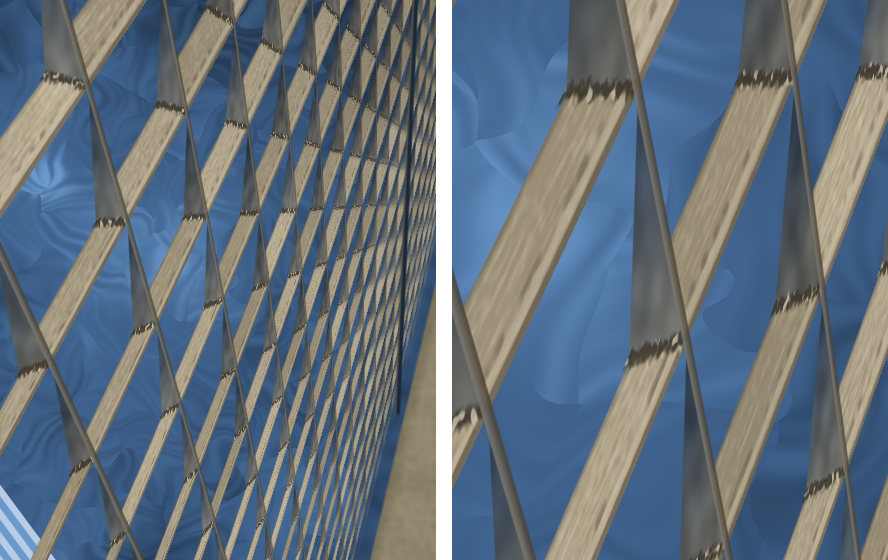
Left, the full canvas; right, a detail of the centre.
This pattern is drawn by a WebGL 2 fragment shader. Its source:

```glsl
#version 300 es
precision highp float;
// A deep metal lattice seen at a slant in front of blue galvanised sheet.
// A projective map turns the canvas into lattice units; each cell holds a
// tan bar, a shaded blade triangle and an opening onto the sheet.

uniform vec2 u_resolution;
out vec4 outColor;

// Lattice (blade index, bar index, 1) to canvas, in units of canvas height
const mat3 LATTICE_TO_CANVAS = mat3(
    0.1475, 0.2945, 0.1238,
    0.0918, -0.1242, 0.1380,
    0.2279, 0.6029, 1.0);

const vec3 BAR_TAN = vec3(0.64, 0.59, 0.49);
const vec3 BAR_PALE = vec3(0.78, 0.74, 0.64);
const vec3 SEAM_BROWN = vec3(0.35, 0.31, 0.25);
const vec3 BLADE_GREY = vec3(0.43, 0.42, 0.39);
const vec3 BLADE_SHADE = vec3(0.20, 0.25, 0.31);
const vec3 SHEET_DARK = vec3(0.13, 0.21, 0.31);
const vec3 SHEET_BLUE = vec3(0.25, 0.39, 0.56);
const vec3 SHEET_PALE = vec3(0.42, 0.60, 0.80);
const vec3 SLAB_TAN = vec3(0.58, 0.54, 0.44);

const float BLADE_WIDTH = 0.048;  // lattice units
const float RIM_WIDTH = 0.035;    // lattice units
const float DEPTH = 0.29;         // bar depth at the lattice origin
const float DEPTH_GAIN = 0.075;   // extra depth per blade
const float DEPTH_MAX = 0.76;
const float SPANGLE_SCALE = 9.0;  // crystals per canvas height

float hash(vec2 p) {
    vec3 q = fract(p.xyx * vec3(0.1031, 0.1030, 0.0973));
    q += dot(q, q.yzx + 33.33);
    return fract((q.x + q.y) * q.z);
}

vec2 gradientAt(vec2 cell) {
    float angle = 6.2832 * hash(cell);
    return vec2(cos(angle), sin(angle));
}

// Gradient noise, about -0.7 to 0.7
float noise(vec2 p) {
    vec2 i = floor(p), f = p - i, s = f * f * (3.0 - 2.0 * f), e = vec2(1, 0);
    return mix(
        mix(dot(gradientAt(i), f), dot(gradientAt(i + e), f - e), s.x),
        mix(dot(gradientAt(i + e.yx), f - e.yx), dot(gradientAt(i + 1.0), f - 1.0), s.x), s.y);
}

float cover(float d, float soft) { return smoothstep(-soft, soft, d); }

float glow(vec2 p, vec2 centre, vec2 size) {
    vec2 d = (p - centre) / size;
    return exp(-dot(d, d));
}

// Sheet with crystal facets, each streaked in its own direction
vec3 sheet(vec2 p) {
    vec2 q = p * SPANGLE_SCALE + 0.5 * vec2(noise(p * 14.0), noise(p * 14.0 + 31.0));
    vec2 base = floor(q), facet = base;
    float nearest = 9.0;
    for (int y = -1; y <= 1; y++)
    for (int x = -1; x <= 1; x++) {
        vec2 cell = base + vec2(x, y);
        vec2 d = q - cell - vec2(hash(cell), hash(cell + 57.0));
        if (dot(d, d) < nearest) { nearest = dot(d, d); facet = cell; }
    }
    vec2 along = gradientAt(facet + 13.0);
    vec2 streakUv = vec2(dot(q, along), dot(q, vec2(-along.y, along.x)));
    float streak = noise(streakUv * vec2(1.2, 7.0) + facet * 5.0);
    float light = 0.36 + 0.16 * (hash(facet + 3.0) - 0.5) + 0.20 * streak + 0.22 * noise(p * 5.0);
    light += 0.24 * glow(p, vec2(0.20, 0.56), vec2(0.28, 0.20));
    light += 0.40 * glow(p, vec2(0.08, 0.68), vec2(0.05, 0.04)) * (0.7 + streak);
    light -= 0.14 * smoothstep(0.75, 1.0, p.y);
    vec3 color = mix(SHEET_DARK, SHEET_BLUE, smoothstep(0.0, 0.5, light));
    return mix(color, SHEET_PALE, smoothstep(0.45, 0.95, light));
}

// One lattice cell; corner.x runs left from its blade, corner.y up from its bar
vec3 lattice(vec2 uv, vec3 behind, vec2 p) {
    vec2 node = ceil(uv), corner = node - uv, soft = fwidth(uv) * 0.85;
    float a = corner.x, b = corner.y;
    float depth = clamp(DEPTH + DEPTH_GAIN * node.x - 0.015 * node.y, 0.18, DEPTH_MAX);
    float detail = 1.0 - smoothstep(0.03, 0.16, max(soft.x, soft.y));
    float tone = hash(node + 71.0) - 0.5;

    // Blade side: triangle from the upper node to the back corner
    float side = depth * (1.0 - b) / (1.0 - depth) - a;
    vec3 sideColor = mix(BLADE_GREY, BLADE_SHADE, smoothstep(depth * 0.5, 0.95, b));
    sideColor *= 0.95 + 0.25 * tone + 0.3 * detail * noise(uv * vec2(9.0, 7.0));
    vec3 color = mix(behind, sideColor, cover(side, soft.x + soft.y * depth) * 0.93);

    // Bar face with long scratches, pits and a worn seam
    float grain = noise(uv * vec2(5.0, 50.0)) + 0.7 * noise(uv * vec2(23.0, 31.0));
    float across = b / depth;
    vec3 barColor = mix(BAR_TAN, BAR_PALE, clamp(0.28 + 0.5 * tone + 0.65 * grain * detail, 0.0, 1.0));
    barColor *= 0.96 + 0.10 * tone + 0.08 * noise(p * 6.0);
    float wear = smoothstep(-0.2, 0.35, noise(uv * vec2(14.0, 3.0) + tone * 20.0));
    float seam = 1.0 - smoothstep(0.02, 0.07, abs(across - 0.29 - 0.03 * grain));
    barColor = mix(barColor, SEAM_BROWN, 0.45 * seam * wear * detail);
    barColor = mix(barColor, BAR_PALE, 0.5 * detail * (1.0 - smoothstep(0.02, 0.09, abs(across - 0.18))));
    barColor = mix(barColor, SEAM_BROWN, 0.65 * (1.0 - cover(b - RIM_WIDTH, soft.y)));
    barColor *= 1.0 - 0.22 * smoothstep(0.90, 1.0, across);

    // Weld where the bar meets the blade
    float weldEdge = a - b + 0.035 * detail * noise(uv * 34.0);
    float bar = min(cover(weldEdge, soft.x + soft.y), cover(depth - b, soft.y));
    color = mix(color, barColor, bar);
    float weld = (1.0 - smoothstep(0.012, 0.05, abs(weldEdge + 0.01))) * step(b, depth + 0.02);
    vec3 weldColor = mix(SEAM_BROWN * 0.65, BAR_PALE, smoothstep(0.05, 0.4, noise(uv * 27.0)));
    color = mix(color, weldColor, 0.8 * weld * detail);

    // Thin front edge of the blade, with a lit left flank
    float fromBlade = abs(uv.x - round(uv.x));
    float blade = 1.0 - cover(fromBlade - BLADE_WIDTH * 0.5, soft.x);
    float lit = smoothstep(-0.02, 0.02, uv.x - round(uv.x));
    vec3 bladeColor = mix(BLADE_GREY * 1.10, SEAM_BROWN * 0.85, lit);
    return mix(color, bladeColor, blade * 0.85);
}

void main() {
    vec2 p = gl_FragCoord.xy / u_resolution.y;
    float soft = 1.2 / u_resolution.y;
    vec3 h = inverse(LATTICE_TO_CANVAS) * vec3(p, 1.0);

    // Sheet, with a pale pane low on the left
    vec3 back = sheet(p);
    float pane = 0.135 - p.y - 1.35 * p.x;
    vec3 paneColor = mix(SHEET_PALE, vec3(0.72, 0.80, 0.91), smoothstep(-0.3, 0.4, sin(pane * 150.0)));
    back = mix(back, paneColor, cover(pane, soft));

    vec3 color = lattice(h.xy / h.z, back, p);
    color *= mix(1.0, 0.84, smoothstep(0.50, 1.0, p.y) * smoothstep(0.25, 0.75, p.x));

    // Shaded gap past the end of the lattice, upright post, floor slab
    float gap = p.x - 0.634 - 0.255 * p.y;
    color = mix(color, mix(SHEET_DARK, SHEET_BLUE, 0.45 + 0.5 * noise(p * 25.0)), smoothstep(-0.018, 0.006, gap));
    float post = p.x - 0.698 - 0.044 * p.y;
    float postMask = cover(0.0048 - abs(post), soft) * cover(p.y - 0.26, soft * 3.0);
    color = mix(color, mix(SEAM_BROWN, SHEET_DARK * 0.75, cover(post + 0.002, soft)), postMask);
    float slab = p.x - 0.661 - 0.2366 * p.y;
    vec3 slabColor = SLAB_TAN * (0.97 + 0.10 * noise(p * 18.0) + 0.07 * noise(p * 75.0));
    slabColor *= 0.85 + 0.15 * smoothstep(0.0, 0.03, slab);
    outColor = vec4(mix(color, slabColor, cover(slab, soft * 1.5)), 1.0);
}
```
